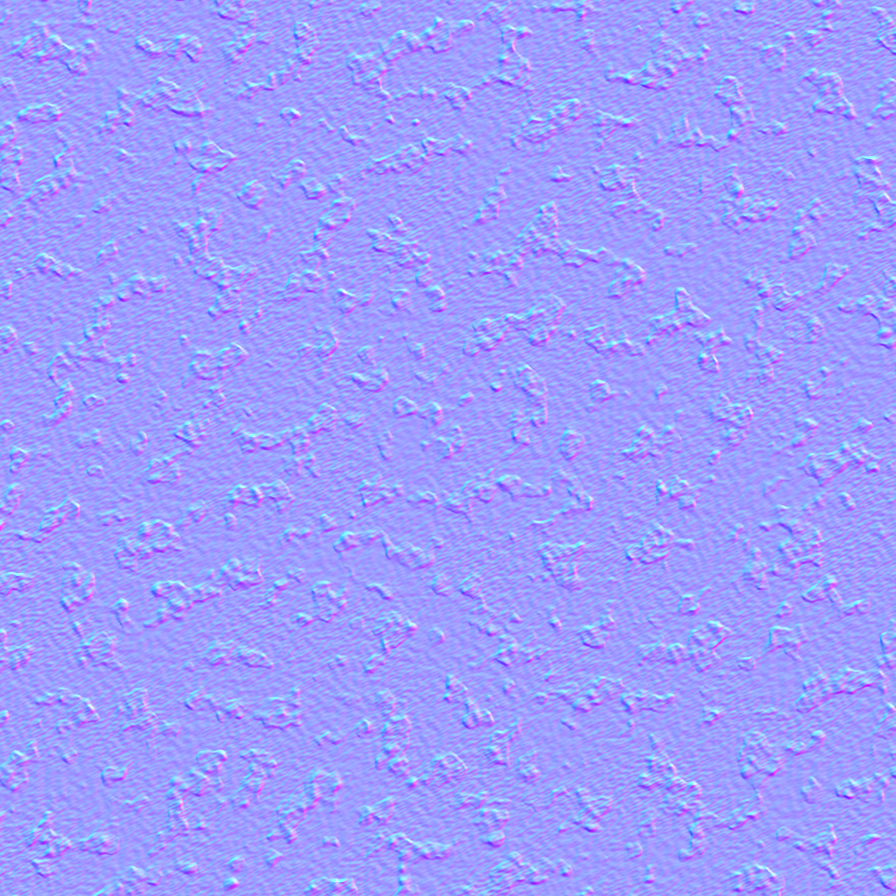
Reproduce this texture map procedurally as a three.js fragment shader.

```glsl
// Tangent-space normal map of rough plaster: low, crinkled islands on a ground
// of fine slanted grain. A height field is built from gradient and cellular
// noise, then its slopes are turned into red (across) and green (up).
varying vec2 vUv;

const vec3 FLAT_COLOR = vec3(0.62, 0.615, 1.0);
const vec2 SLOPE_GAIN = vec2(0.8, 1.0);
const float SAMPLE_STEP = 0.0007;
const float TILT = 0.46; // direction of grain and islands, in radians

vec2 hash2(vec2 p) {
  vec3 q = fract(p.xyx * vec3(0.1031, 0.1030, 0.0973));
  q += dot(q, q.yzx + 33.33);
  return fract((q.xx + q.yz) * q.zy);
}

vec2 rotate(vec2 p, float angle) {
  float c = cos(angle);
  float s = sin(angle);
  return vec2(c * p.x + s * p.y, c * p.y - s * p.x);
}

// Contribution of one lattice corner with a random unit gradient
float corner(vec2 cell, vec2 offset) {
  float angle = 6.2832 * hash2(cell).x;
  return dot(vec2(cos(angle), sin(angle)), offset);
}

float gradientNoise(vec2 p) {
  vec2 i = floor(p);
  vec2 f = p - i;
  vec2 u = f * f * f * (f * (f * 6.0 - 15.0) + 10.0);
  vec2 e = vec2(1.0, 0.0);
  float low = mix(corner(i, f), corner(i + e, f - e), u.x);
  float high = mix(corner(i + e.yx, f - e.yx), corner(i + e.xx, f - e.xx), u.x);
  return mix(low, high, u.y);
}

// Soft rounded bumps, one per jittered cell
float cellBumps(vec2 p) {
  vec2 i = floor(p);
  vec2 f = p - i;
  float sum = 0.0;
  for (int y = -1; y <= 1; y++) {
    for (int x = -1; x <= 1; x++) {
      vec2 cell = vec2(float(x), float(y));
      vec2 d = cell + hash2(i + cell + 71.0) - f;
      sum += exp(-8.0 * dot(d, d));
    }
  }
  return sum;
}

// 0 on the ground, 1 on the ragged raised islands
float islandMask(vec2 p) {
  vec2 q = rotate(p, TILT);
  float field = gradientNoise(q * vec2(20.0, 27.0) + 40.0);
  field += 0.5 * gradientNoise(p * 48.0 + 90.0);
  field += 0.22 * gradientNoise(p * 100.0 + 130.0);
  return smoothstep(0.09, 0.35, field);
}

float height(vec2 p) {
  float island = islandMask(p);
  float lumps = island * (0.0006 + 0.001 * cellBumps(p * 80.0));
  float pebbles = 0.0005 * gradientNoise(p * 110.0 + 150.0);

  // Fine grain, stronger on the islands and in rough patches
  float roughness = 0.9 + 0.9 * gradientNoise(p * 12.0 + 20.0) + 0.5 * island;
  vec2 grainUv = rotate(p, TILT) * vec2(130.0, 290.0) + 300.0;
  float grain = 0.0004 * roughness * gradientNoise(grainUv);
  return lumps + pebbles + grain;
}

vec2 slopeAt(vec2 p, float stepSize) {
  vec2 e = vec2(stepSize, 0.0);
  vec2 rise = vec2(height(p + e) - height(p - e),
                   height(p + e.yx) - height(p - e.yx));
  return rise / (2.0 * stepSize);
}

void main() {
  vec2 slope = slopeAt(vUv, SAMPLE_STEP) * SLOPE_GAIN;
  // Soft limit keeps the steepest edges within range
  vec2 tilt = -slope / sqrt(1.0 + 2.0 * dot(slope, slope));
  gl_FragColor = vec4(clamp(FLAT_COLOR + vec3(tilt, 0.0), 0.0, 1.0), 1.0);
}
```
